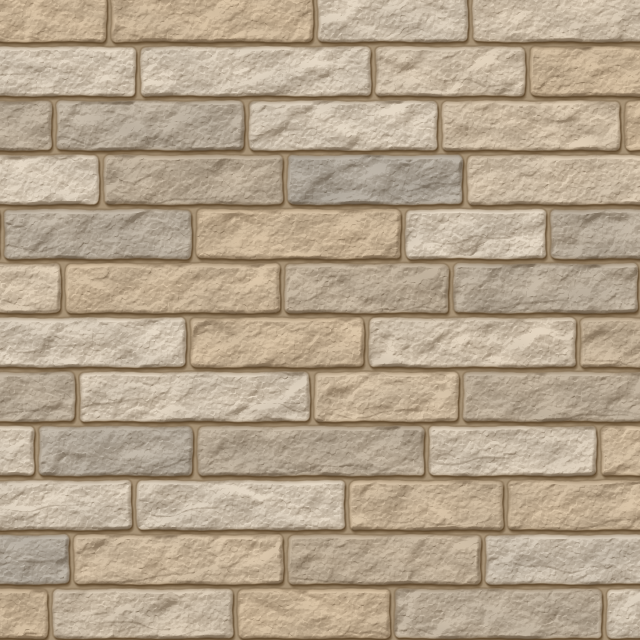
Reproduce this texture procedurally as a Shadertoy shader.

```glsl
// Wall of split-face limestone bricks in irregular running bond with sandy mortar.

const float ROWS = 11.8;      // courses per canvas height
const float COLUMNS = 3.35;   // average bricks per course
const float HALF_GAP = 0.0040;
const float CORNER = 0.008;
const vec2 TO_LIGHT = vec2(-0.4, 0.92);

const vec3 TAN = vec3(0.755, 0.672, 0.562);
const vec3 CREAM = vec3(0.790, 0.738, 0.665);
const vec3 GREY = vec3(0.645, 0.610, 0.560);
const vec3 MORTAR = vec3(0.65, 0.57, 0.46);
const vec3 SHADE = vec3(0.37, 0.28, 0.17);
const vec3 RELIEF_TINT = vec3(0.25, 0.28, 0.32);

struct Brick {
    float dist;   // signed distance to the brick outline
    vec2 local;   // position from the brick centre
    vec2 extent;  // half size
    vec2 seed;    // random pair per brick
};

vec2 hash2(vec2 p) {
    vec3 q = fract(p.xyx * vec3(0.1031, 0.1030, 0.0973));
    q += dot(q, q.yzx + 33.33);
    return fract((q.xx + q.yz) * q.zy);
}

// Smooth cellular noise: blended tilted planes, one per cell.
float facets(vec2 p) {
    vec2 cell = floor(p);
    float sum = 0.0, total = 0.0;
    for (int y = -1; y <= 1; y++)
    for (int x = -1; x <= 1; x++) {
        vec2 id = cell + vec2(x, y);
        vec2 offset = p - id - hash2(id);
        vec2 tilt = hash2(id + 57.0) - 0.5;
        float weight = exp(-6.0 * dot(offset, offset));
        sum += weight * (dot(offset, tilt) + 0.6 * tilt.x);
        total += weight;
    }
    return sum / total;
}

float roundedBox(vec2 p, vec2 extent, float radius) {
    vec2 q = abs(p) - extent + radius;
    return length(max(q, 0.0)) + min(max(q.x, q.y), 0.0) - radius;
}

// Position of a vertical joint, in average brick lengths.
float joint(float index, float row) {
    return index + 0.26 * (hash2(vec2(index + 11.0, row + 3.0)).x - 0.5);
}

Brick brickAt(vec2 p) {
    float course = (1.0 - p.y) * ROWS + 0.185;
    float row = floor(course);
    float u = p.x * COLUMNS - (0.53 + 0.28 * row + 0.021 * row * row);
    float index = floor(u);
    if (u < joint(index, row)) index -= 1.0;
    else if (u >= joint(index + 1.0, row)) index += 1.0;
    float left = joint(index, row), right = joint(index + 1.0, row);

    Brick b;
    b.local = vec2((u - 0.5 * (left + right)) / COLUMNS, (row + 0.5 - course) / ROWS);
    b.extent = vec2(0.5 * (right - left) / COLUMNS, 0.5 / ROWS) - HALF_GAP;
    b.seed = hash2(vec2(index + 41.0, row + 17.0));
    vec2 wobble = 0.0008 * sin(p.yx * vec2(85.0, 47.0) + b.seed * 40.0)
                + 0.0003 * sin(p.yx * vec2(270.0, 213.0) + b.seed * 90.0);
    b.dist = roundedBox(b.local + wobble, b.extent, CORNER);
    return b;
}

// Hewn surface: shallow facets, finer grain and one broken ledge.
float stoneRelief(Brick b) {
    vec2 p = b.local + b.seed * 7.0 + 3.0;
    vec2 q = vec2(0.9 * p.x + 0.4 * p.y, 1.2 * (0.9 * p.y - 0.4 * p.x));
    float coarse = facets(q * 22.0);
    float relief = 0.36 * coarse / 22.0 + 0.28 * facets(q * 60.0 + 9.0) / 60.0
                 + 0.42 * facets(p * 180.0) / 180.0;
    float x = b.local.x + b.seed.y;
    float ledge = b.extent.y * mix(-0.9, -0.1, b.seed.x) + 0.006 * sin(x * 33.0)
                + 0.0025 * sin(x * 87.0) + 0.010 * coarse;
    float strength = 0.0016 * step(0.3, b.seed.y) * smoothstep(-0.5, 0.9, sin(x * 21.0));
    return relief - strength * (1.0 - smoothstep(-0.002, 0.002, b.local.y - ledge));
}

float height(vec2 p) {
    Brick b = brickAt(p);
    float bevel = 1.0 - smoothstep(-0.006, 0.001, b.dist);
    return bevel * (0.0030 + stoneRelief(b)) + 0.15 * facets(p * 210.0) / 210.0;
}

vec3 stoneColor(Brick b) {
    vec3 warm = mix(TAN, CREAM, smoothstep(0.15, 0.85, b.seed.x));
    vec3 tone = mix(warm, GREY, smoothstep(0.62, 0.85, b.seed.y) * (0.45 + 0.55 * b.seed.x));
    vec2 p = b.local + b.seed;
    float mottle = sin(p.x * 29.0 + 2.0 * sin(p.y * 41.0)) * sin(p.y * 53.0 + p.x * 17.0);
    return tone * (1.0 + 0.035 * mottle);
}

void mainImage(out vec4 fragColor, in vec2 fragCoord) {
    vec2 p = fragCoord / iResolution.xy;
    float pixel = 1.0 / iResolution.y;
    Brick b = brickAt(p);

    // Directional light from the relief slope.
    float e = 0.0015;
    float h = height(p);
    vec2 slope = vec2(height(p + vec2(e, 0.0)) - h, height(p + vec2(0.0, e)) - h) / e;
    float light = clamp(-dot(slope, TO_LIGHT), -1.0, 0.40);

    // Mortar, darkened beneath bricks and along their outlines.
    float shadow = 1.0 - smoothstep(-0.003, 0.003, brickAt(p + 0.0055 * TO_LIGHT).dist);
    float contact = 1.0 - smoothstep(0.0, 0.004, b.dist);
    vec3 mortar = mix(MORTAR, SHADE, clamp(0.70 * shadow + 0.35 * contact, 0.0, 0.95));

    // Stone faces with softly stained rims.
    float rim = smoothstep(-0.006, 0.0, b.dist);
    vec3 stone = mix(stoneColor(b), SHADE, 0.25 * rim);
    float cover = 1.0 - smoothstep(-pixel, pixel, b.dist);
    vec3 color = mix(mortar * (1.0 + 0.10 * light), stone * (1.0 + RELIEF_TINT * light), cover);
    fragColor = vec4(color, 1.0);
}
```
